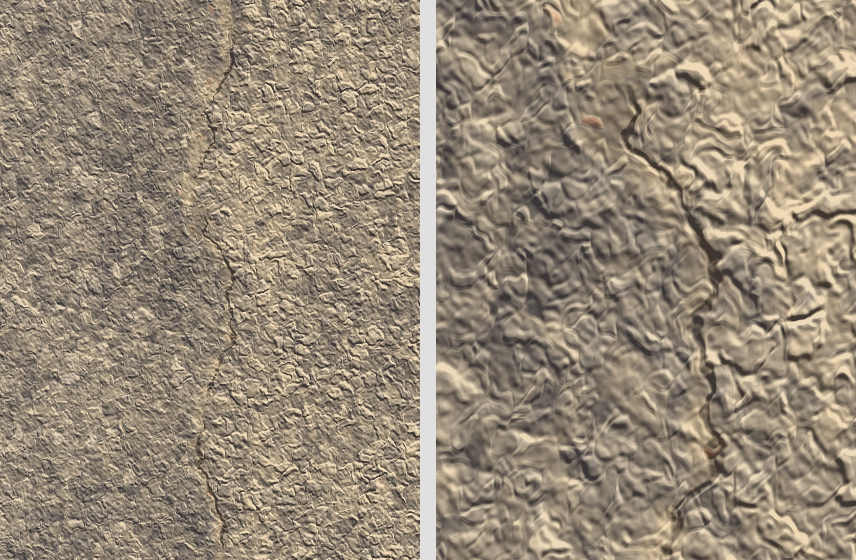
Left, the full canvas; right, a detail of the centre.
A WebGL 2 fragment shader for this texture:

```glsl
#version 300 es
precision highp float;
// Weathered, sunlit paving: a worn grey side and a coarse tan side, split by a sandy crack.
// Warped cellular stones and layered noise form a height field, lit by its slope;
// fine mottling then varies the tone along one ramp from shadow to pale sand.

#define STONE_SCALE 44.0
#define GRAIN_SCALE 100.0
#define RELIEF 0.92
#define LIGHT_DIR vec2(0.35, 0.94)
#define LIGHT_STEP 0.003
#define BASE_TONE 0.6
#define PATCH_CONTRAST 0.36
#define CRACK_WIDTH 0.0022
#define SHADOW_COLOR vec3(0.35, 0.314, 0.28)
#define SAND_COLOR vec3(0.85, 0.78, 0.67)
#define RUST_COLOR vec3(0.55, 0.36, 0.27)

uniform vec2 u_resolution;
out vec4 fragColor;

float hash(vec2 p) {
  return fract(sin(dot(p, vec2(127.1, 311.7))) * 43758.5453);
}

float noise(vec2 p) {
  vec2 i = floor(p), f = fract(p);
  f = f * f * (3.0 - 2.0 * f);
  return mix(mix(hash(i), hash(i + vec2(1, 0)), f.x),
             mix(hash(i + vec2(0, 1)), hash(i + vec2(1, 1)), f.x), f.y);
}

// Layered noise, turned at every octave to hide the lattice
float fbm(vec2 p) {
  float sum = 0.0, amp = 0.5;
  for (int i = 0; i < 3; i++) {
    p = mat2(1.6, 1.2, -1.2, 1.6) * p + 7.3;
    sum += amp * noise(p);
    amp *= 0.5;
  }
  return sum / 0.875;
}

// Rounded cells: x is the dome height, y a random value per stone
vec2 stones(vec2 p) {
  vec2 cell = floor(p);
  float near = 9.0, second = 9.0, id = 0.0;
  for (int y = -1; y <= 1; y++) {
    for (int x = -1; x <= 1; x++) {
      vec2 c = cell + vec2(x, y);
      float d = length(c + vec2(hash(c), hash(c + 41.7)) - p);
      if (d < near) {
        second = near;
        near = d;
        id = hash(c + 83.1);
      } else {
        second = min(second, d);
      }
    }
  }
  return vec2(smoothstep(0.0, 0.5, second - near) * id, id);
}

// Ragged outlines: broad bends plus a finer jitter
vec2 warp(vec2 p) {
  vec2 bend = vec2(fbm(p * 24.0), fbm(p * 24.0 + 17.0)) - 0.5;
  vec2 jitter = vec2(noise(p * 130.0), noise(p * 130.0 + 29.0)) - 0.5;
  return p + 0.03 * bend + 0.006 * jitter;
}

// Signed horizontal distance to the wandering crack
float crackOffset(vec2 p) {
  float path = 0.387 + 0.028 * cos(13.1 * (p.y - 0.44));
  path += 0.03 * (noise(vec2(p.y * 15.0, 3.0)) - 0.5);
  path += 0.016 * (noise(vec2(p.y * 55.0, 9.0)) - 0.5);
  return p.x - path + 0.006 * (noise(p * 150.0) - 0.5);
}

float crackMask(vec2 p, float offset) {
  float width = CRACK_WIDTH * (0.2 + 1.7 * noise(p * 40.0 + 5.0));
  float present = smoothstep(0.25, 0.55, noise(vec2(p.y * 22.0, 31.0)));
  return present * (1.0 - smoothstep(width * 0.5, width * 1.8, abs(offset)));
}

// Loose sand, drifted mostly to the left of the crack and wider at the top
float sandMask(vec2 p, float offset) {
  float width = mix(0.012, 0.03, smoothstep(0.4, 0.75, p.y));
  float reach = abs(offset + 0.4 * width) / width;
  return smoothstep(1.1, 0.2, reach + 2.0 * (fbm(p * 28.0) - 0.45));
}

float height(vec2 p) {
  float offset = crackOffset(p);
  float coarse = smoothstep(-0.03, 0.06, offset);
  vec2 q = warp(p);
  float h = mix(0.25, 0.75, coarse) * stones(q * STONE_SCALE).x;
  h += 0.3 * stones(q * GRAIN_SCALE).x;
  h += 0.55 * fbm(p * 50.0) + 0.26 * noise(p.yx * 210.0 + p * 60.0);
  return h * (1.0 - 0.25 * sandMask(p, offset)) - 0.3 * crackMask(p, offset);
}

void main() {
  vec2 p = gl_FragCoord.xy / u_resolution.y;
  float offset = crackOffset(p);
  float coarse = smoothstep(-0.03, 0.06, offset);
  float sand = sandMask(p, offset);
  vec2 q = warp(p);
  vec2 stone = stones(q * STONE_SCALE), grain = stones(q * GRAIN_SCALE);

  // Sunlight on the slopes
  vec2 toLight = LIGHT_DIR * LIGHT_STEP * 0.5;
  float lit = height(p - toLight) - height(p + toLight);

  // Stains, wear, stones and sand
  float patches = fbm(q * 30.0) - 0.5 + 0.35 * (fbm(p * 4.0 + 2.0) - 0.5);
  float worn = exp(-pow((offset + 0.1) / 0.07, 2.0));
  float tone = BASE_TONE + RELIEF * lit + PATCH_CONTRAST * patches;
  tone += mix(-0.025, 0.02, coarse) - 0.035 * worn + 0.07 * sand;
  tone += 0.1 * (stone.x - 0.25) + 0.09 * (grain.y - 0.5);
  tone += 0.12 * smoothstep(0.93, 0.96, stone.y) * stone.x * (1.0 - coarse);
  tone -= 0.24 * crackMask(p, offset);
  tone = clamp(tone, 0.24, 0.93);

  // Tone ramp, warmer on sand and cooler on bare stone
  vec3 color = mix(SHADOW_COLOR, SAND_COLOR, (tone - 0.35) / 0.5);
  float warmth = clamp(patches + 0.5 * sand + 0.25 * (coarse - 0.5), -0.4, 0.5);
  color += warmth * vec3(0.03, 0.0, -0.05);
  float rust = smoothstep(0.93, 0.96, grain.y) * sand * grain.x;
  color = mix(color, RUST_COLOR * (0.5 + tone), 0.6 * rust);
  fragColor = vec4(clamp(color, 0.0, 1.0), 1.0);
}
```
